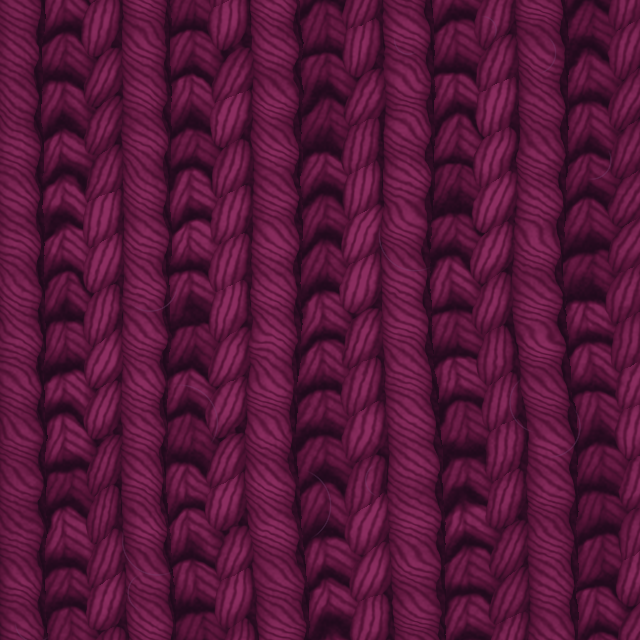
Write a three.js fragment shader that draws this texture.

```glsl
varying vec2 vUv;

float hash(vec2 p) {
  return fract(sin(dot(p, vec2(127.1, 311.7))) * 43758.5453);
}

float noise(vec2 p) {
  vec2 i = floor(p), f = fract(p);
  f = f * f * (3.0 - 2.0 * f);
  return mix(mix(hash(i), hash(i + vec2(1.0, 0.0)), f.x),
             mix(hash(i + vec2(0.0, 1.0)), hash(i + 1.0), f.x), f.y);
}

// Rounded yarn ply with a narrow dark groove once per unit of phase
float ply(float phase) {
  return 1.0 - pow(0.5 + 0.5 * cos(6.2832 * phase), 2.2);
}

// Recessed purl bumps: arched rows made of two fanned legs
float valleyShade(vec2 p, float rib, float v) {
  float x = p.x - 0.036;
  float q = v + 210.0 * x * x + 0.3 * noise(p * 30.0 + rib * 7.0);
  float row = floor(q), f = fract(q);
  float rnd = hash(vec2(row, rib + 40.0));
  x += 0.014 * (rnd - 0.5);
  float leftLeg = 72.0 * (0.9 * x - 0.4 * p.y);
  float rightLeg = 72.0 * (0.5 * x + 0.75 * p.y);
  float strands = mix(ply(leftLeg + rnd), ply(rightLeg + rnd), smoothstep(-0.003, 0.003, x));
  float bump = smoothstep(0.0, 0.5, f) * (1.0 - smoothstep(0.83, 1.0, f));
  float crease = 0.7 + 0.3 * smoothstep(0.0, 0.008, abs(x));
  float sides = smoothstep(-0.008, 0.016, p.x) * (1.0 - smoothstep(0.058, 0.088, p.x));
  return 0.04 + bump * crease * (0.35 + 0.65 * sides) * (0.4 + 0.29 * strands) * (0.8 + 0.4 * rnd);
}

// Plaited column of leaning spindle stitches: x is shade, y is coverage
vec2 plait(vec2 p, float rib, float v) {
  float best = 0.0, shade = 0.0;
  for (int i = -1; i <= 1; i++) {
    float row = floor(v) + float(i);
    float rnd = hash(vec2(row, rib)), rnd2 = hash(vec2(rib + 9.0, row));
    vec2 d = vec2(p.x - 0.1 - 0.01 * (rnd - 0.5),
                  (v - row - 0.5 - 0.25 * (rnd2 - 0.5)) / 13.3);
    float lean = 0.3 + 0.3 * rnd;
    float c = cos(lean), s = sin(lean);
    vec2 e = vec2(c * d.x - s * d.y, s * d.x + c * d.y) / vec2(0.029 + 0.004 * rnd2, 0.054);
    float dome = 1.0 - dot(e, e);
    if (dome > best) {
      best = dome;
      float across = e.x / sqrt(max(1.0 - 0.75 * e.y * e.y, 0.1));
      float strands = ply(2.1 * across + 0.45 * e.y + rnd);
      shade = (0.2 + 0.8 * sqrt(dome)) * (0.52 + 0.43 * strands) * (0.86 + 0.22 * rnd2);
      shade *= 1.0 - 0.3 * smoothstep(0.1, 0.9, e.x - 0.6 * e.y);
    }
  }
  return vec2(shade, smoothstep(0.0, 0.16, best));
}

// Twisted cord of slanting plies: x is shade, y is coverage
vec2 cord(vec2 p, float rib, float v) {
  float swell = sin(6.2832 * v + rib);
  float t = (p.x - 0.165 - 0.002 * swell) / (0.036 + 0.002 * swell);
  float dome = max(1.0 - t * t, 0.0);
  float phase = 68.0 * (p.y + 0.55 * (p.x - 0.165) + 0.006 * t * t * t);
  phase += 0.35 * swell + 1.3 * noise(vec2(p.x * 18.0 + rib, p.y * 26.0));
  float shade = (0.22 + 0.72 * sqrt(dome)) * (0.56 + 0.38 * ply(phase));
  shade *= 0.92 + 0.08 * swell + 0.12 * (noise(p * 24.0 + rib) - 0.5);
  return vec2(shade, smoothstep(0.0, 0.12, dome));
}

void main() {
  // Wandering ribs and slightly uneven yarn
  vec2 p = vUv;
  p.x += 0.034 * (noise(vUv * vec2(2.6, 3.6) + 4.0) - 0.5);
  p += 0.006 * (vec2(noise(vUv * 28.0), noise(vUv * 28.0 + 60.0)) - 0.5);
  p += 0.0025 * (vec2(noise(vUv * 120.0), noise(vUv * 120.0 + 90.0)) - 0.5);

  float u = (p.x + 0.151) / 0.209;
  float rib = floor(u);
  vec2 cell = vec2(fract(u) * 0.209, p.y);
  float v = p.y * 13.3 + hash(vec2(rib, 3.0));

  // Valley behind, plait above it, cord in front
  float shade = valleyShade(cell, rib, v + 0.4);
  vec2 stitch = plait(cell, rib, v);
  shade = mix(shade, stitch.x, stitch.y);
  shade *= 1.0 - 0.4 * smoothstep(0.112, 0.132, cell.x);
  vec2 twist = cord(cell, rib, v);
  shade = mix(shade, twist.x, twist.y);

  // Fibre grain and broad light
  shade += 0.09 * (noise(vUv * 260.0) - 0.5) + 0.07 * (noise(vUv * 110.0) - 0.5);
  shade *= 1.06 - 0.3 * dot(vUv - 0.5, vUv - 0.5);
  shade = clamp(shade, 0.0, 1.0);

  vec3 shadow = vec3(0.11, 0.035, 0.10);
  vec3 plum = vec3(0.33, 0.07, 0.21);
  vec3 highlight = vec3(0.54, 0.175, 0.37);
  vec3 color = mix(shadow, plum, smoothstep(-0.1, 0.55, shade));
  color = mix(color, highlight, smoothstep(0.4, 1.05, shade));

  // Loose hairs curling off the wool
  for (int i = 0; i < 14; i++) {
    float k = float(i);
    vec2 d = vUv - vec2(hash(vec2(k, 1.0)), hash(vec2(k, 2.0)));
    float radius = 0.02 + 0.04 * hash(vec2(k, 5.0));
    float turn = 6.2832 * hash(vec2(k, 8.0));
    float arc = smoothstep(0.3, 0.8, dot(d, vec2(cos(turn), sin(turn))) / radius);
    float line = 1.0 - smoothstep(0.0004, 0.0018, abs(length(d) - radius));
    color = mix(color, vec3(0.45, 0.27, 0.45), 0.3 * arc * line);
  }
  gl_FragColor = vec4(color, 1.0);
}
```
